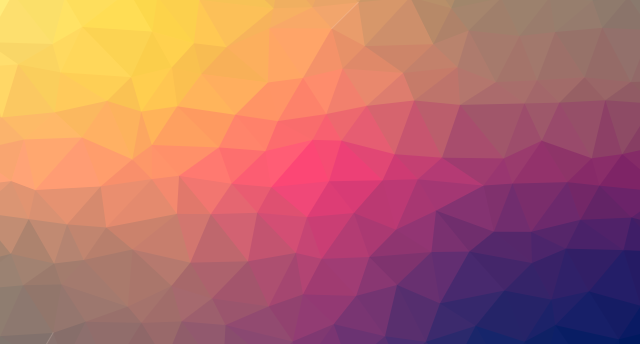
Write a WebGL 2 fragment shader that draws this background.

```glsl
#version 300 es
precision highp float;
// Low-poly triangle mesh over a warm yellow to pink to navy gradient.

#define CELL vec2(0.137, 0.107)  // mesh spacing, in canvas heights
#define ORIGIN vec2(0.0, 0.034)  // mesh offset, in canvas heights
#define JITTER 0.62              // vertex scatter, in cells
#define TONE 0.024               // brightness spread between facets
#define CRACK_SHARE 0.03         // share of facets with a bright edge
#define CRACK_WIDTH 0.0012
#define CRACK_GLOW 0.22

uniform vec2 u_resolution;
out vec4 outColor;

vec2 hash22(vec2 p) {
  vec3 q = fract(p.xyx * vec3(0.1031, 0.1030, 0.0973));
  q += dot(q, q.yzx + 33.33);
  return fract((q.xx + q.yz) * q.zy);
}

// Five evenly spaced colours, blended linearly over t = 0..1
vec3 ramp(float t, vec3 a, vec3 b, vec3 c, vec3 d, vec3 e) {
  float s = 4.0 * t;
  vec3 v = mix(a, b, clamp(s, 0.0, 1.0));
  v = mix(v, c, clamp(s - 1.0, 0.0, 1.0));
  v = mix(v, d, clamp(s - 2.0, 0.0, 1.0));
  return mix(v, e, clamp(s - 3.0, 0.0, 1.0));
}

// Gradient: five horizontal ramps stacked from bottom to top
vec3 gradient(vec2 uv) {
  float x = uv.x;
  vec3 bottom = ramp(x, vec3(0.50, 0.46, 0.43), vec3(0.58, 0.40, 0.41),
    vec3(0.50, 0.21, 0.45), vec3(0.10, 0.15, 0.42), vec3(0.00, 0.10, 0.38));
  vec3 lower = ramp(x, vec3(0.62, 0.51, 0.44), vec3(0.71, 0.48, 0.42),
    vec3(0.72, 0.25, 0.45), vec3(0.32, 0.16, 0.43), vec3(0.17, 0.11, 0.40));
  vec3 middle = ramp(x, vec3(1.00, 0.63, 0.46), vec3(1.00, 0.56, 0.42),
    vec3(1.00, 0.24, 0.47), vec3(0.62, 0.22, 0.44), vec3(0.51, 0.14, 0.40));
  vec3 upper = ramp(x, vec3(1.00, 0.83, 0.39), vec3(1.00, 0.80, 0.30),
    vec3(1.00, 0.55, 0.42), vec3(0.68, 0.45, 0.42), vec3(0.57, 0.38, 0.39));
  vec3 top = ramp(x, vec3(1.00, 0.91, 0.48), vec3(1.00, 0.86, 0.28),
    vec3(0.95, 0.66, 0.41), vec3(0.62, 0.52, 0.42), vec3(0.54, 0.48, 0.43));
  return ramp(uv.y, bottom, lower, middle, upper, top);
}

// Mesh vertex: staggered rows with random offsets
vec2 vertex(vec2 id) {
  vec2 stagger = vec2(0.5 * mod(id.y, 2.0), 0.0);
  return ORIGIN + (id + stagger + JITTER * (hash22(id + 71.0) - 0.5)) * CELL;
}

// Signed distance to the line a-b, negative on its left
float edgeDistance(vec2 p, vec2 a, vec2 b) {
  vec2 n = normalize(b - a);
  return (p.x - a.x) * n.y - (p.y - a.y) * n.x;
}

float segmentDistance(vec2 p, vec2 a, vec2 b) {
  vec2 d = b - a;
  return length(p - a - d * clamp(dot(p - a, d) / dot(d, d), 0.0, 1.0));
}

// Adds one flat facet, weighted by its pixel coverage
void addFacet(vec2 p, vec2 a, vec2 b, vec2 c, vec2 seed,
              inout vec4 sum, inout float crack) {
  float pixel = 1.0 / u_resolution.y;
  float d = max(edgeDistance(p, a, b),
                max(edgeDistance(p, b, c), edgeDistance(p, c, a)));
  float cover = clamp(0.5 - d / pixel, 0.0, 1.0);
  vec2 rnd = hash22(seed);
  if (cover > 0.0) {
    float aspect = u_resolution.x / u_resolution.y;
    vec2 uv = clamp((a + b + c) / 3.0 / vec2(aspect, 1.0), 0.0, 1.0);
    vec3 color = gradient(uv) * (1.0 + TONE * (rnd.x - 0.5) * 2.0);
    sum += vec4(color, 1.0) * cover;
  }
  if (rnd.y < CRACK_SHARE) {
    float line = segmentDistance(p, c, a) - 0.5 * CRACK_WIDTH;
    crack = max(crack, 1.0 - smoothstep(-0.5 * pixel, pixel, line));
  }
}

void main() {
  vec2 p = gl_FragCoord.xy / u_resolution.y;
  vec2 home = floor((p - ORIGIN) / CELL);
  vec4 sum = vec4(0.0);
  float crack = 0.0;

  // Two facets per cell; the diagonal follows the row stagger
  for (int j = -1; j <= 1; j++) {
    for (int i = -2; i <= 1; i++) {
      vec2 id = home + vec2(i, j);
      vec2 a = vertex(id), b = vertex(id + vec2(1, 0));
      vec2 c = vertex(id + vec2(0, 1)), d = vertex(id + vec2(1, 1));
      bool odd = mod(id.y, 2.0) > 0.5;
      addFacet(p, a, b, odd ? d : c, id + 13.0, sum, crack);
      addFacet(p, odd ? a : b, d, c, id + 157.0, sum, crack);
    }
  }

  vec3 color = sum.rgb / max(sum.a, 0.001);
  outColor = vec4(mix(color, vec3(1.0, 0.9, 0.85), crack * CRACK_GLOW), 1.0);
}
```
